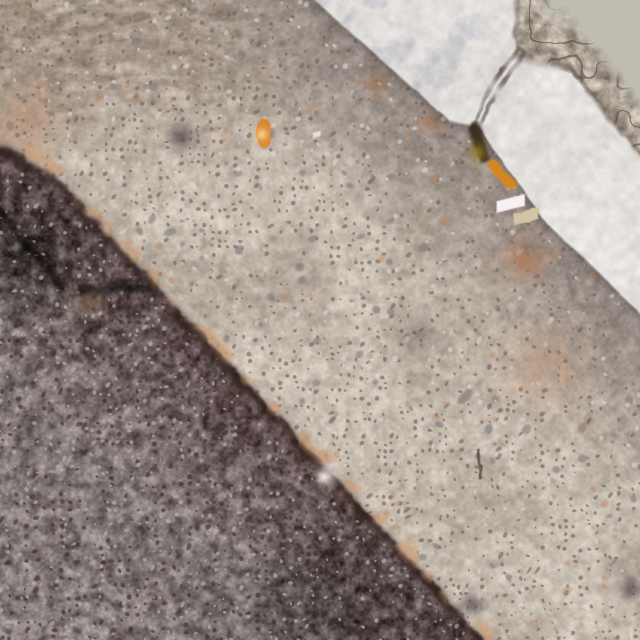
Write a three.js fragment shader that draws this texture.

```glsl
varying vec2 vUv;
vec3 col;

float hash(vec2 p) {
  vec3 q = fract(p.xyx * .1031);
  q += dot(q, q.yzx + 33.33);
  return fract((q.x + q.y) * q.z);
}

float noise(vec2 p) {
  vec2 i = floor(p), f = fract(p);
  f = f * f * (3. - 2. * f);
  return mix(mix(hash(i), hash(i + vec2(1, 0)), f.x),
             mix(hash(i + vec2(0, 1)), hash(i + 1.), f.x), f.y);
}

float fbm(vec2 p) {
  float sum = 0., weight = .53;
  for (int i = 0; i < 4; i++) {
    sum += weight * noise(p);
    p = mat2(1.6, 1.2, -1.2, 1.6) * p + 17.3;
    weight *= .5;
  }
  return sum;
}

// One jittered grain in some of the cells of a grid
float grains(vec2 p, float scale, float density) {
  p = p * scale + .7 * noise(p * scale * .6);
  vec2 cell = floor(p), centre = .3 + .4 * vec2(hash(cell + 3.), hash(cell + 8.));
  float radius = mix(.13, .3, hash(cell + 21.));
  return smoothstep(radius + .12, radius - .12, length(fract(p) - centre)) * step(hash(cell + 40.), density);
}

float blob(vec2 p, float x, float y, float radius) {
  vec2 q = (p - vec2(x, y)) / radius;
  return exp(-dot(q, q));
}

float segment(vec2 p, float ax, float ay, float bx, float by) {
  vec2 a = vec2(ax, ay), d = vec2(bx, by) - a;
  return length(p - a - d * clamp(dot(p - a, d) / dot(d, d), 0., 1.));
}

float slab(vec2 p, float x, float y, float w, float h) {
  p -= vec2(x, y);
  vec2 q = abs(p - vec2(0, .25 * p.x)) - vec2(w, h);
  return smoothstep(.002, -.002, max(q.x, q.y));
}

void paint(float r, float g, float b, float amount) {
  col = mix(col, vec3(r, g, b), clamp(amount, 0., 1.));
}

void main() {
  vec2 p = vUv;
  vec2 rough = p + .012 * (vec2(fbm(p * 38.), fbm(p * 38. + 50.)) - .5);
  float cloud = fbm(p * 9.), fine = fbm(p * 75.) - .5, grit = noise(p * 210.) - .5;
  float edge = .68 * (rough.y - min(.817 - 1.077 * rough.x, .772 - .55 * rough.x));
  vec2 k = mix(p, rough, .4);
  float kerb = .7 * (k.y - min(max(1.436 - .89 * k.x, .951 - .2 * k.x),
                               max(1.879 - 1.44 * k.x, 1.484 - .974 * k.x)));

  // Concrete gutter, darker by the kerb and streaked at upper left
  col = mix(vec3(.72, .675, .625), vec3(.79, .75, .7), smoothstep(.3, .7, cloud));
  float shade = smoothstep(-.23, -.01, kerb + .07 * (cloud - .5));
  paint(.57, .525, .5, .85 * shade);
  float corner = smoothstep(.72, .95, p.y + .15 * (cloud - .5)) * smoothstep(.58, .25, p.x);
  paint(.61, .55, .5, .8 * corner);
  col += .25 * corner * (fbm(p * vec2(32, 110) + cloud * 4.) - .5) + .23 * fine + .06 * grit;
  paint(.45, .39, .36, .65 * grains(p, 85., .16 + .2 * smoothstep(.35, .6, cloud) * (1. - shade)));
  paint(.49, .47, .48, .6 * grains(p + .3, 43., .09));
  paint(.86, .84, .81, .65 * grains(p + .7, 72., .1));
  paint(.73, .53, .37, .45 * grains(p + .5, 52., .08));

  // Rust, stains and a short crack
  float rust = blob(p, .82, .595, .032) + blob(p, .677, .81, .015)
    + blob(p, .59, .87, .016) + .5 * blob(p, .85, .43, .06) + .6 * blob(p, .04, .81, .055);
  paint(.67, .43, .28, rust * (fine + .5));
  float stain = blob(rough, .284, .787, .019) + blob(rough, .983, .08, .017)
    + blob(rough, .738, .056, .016) + .5 * blob(rough, .657, .48, .024);
  paint(.36, .32, .33, .75 * stain);
  paint(.36, .3, .27, .8 * smoothstep(.004, .001, segment(rough, .75, .295, .752, .255)));

  // Asphalt, darkest along its border
  vec3 concrete = col;
  col = mix(vec3(.38, .32, .315), vec3(.51, .465, .465), smoothstep(.02, .25, .1 * (cloud - .5) - edge));
  col *= 1. - .35 * blob(p, .05, .6, .09) - .3 * blob(p, .5, .04, .11);
  col += .5 * fine + .12 * grit;
  paint(.24, .18, .18, .65 * grains(p + .2, 75., .35));
  paint(.72, .69, .68, .7 * grains(p + .9, 88., .22));
  paint(.53, .38, .24, .45 * blob(p, .14, .53, .02));
  float split = min(segment(rough, 0., .67, .1, .55), segment(rough, .13, .548, .24, .55));
  col *= 1. - .55 * smoothstep(.014, .001, split);
  col = mix(concrete, col, smoothstep(.004, -.004, edge));
  paint(.19, .13, .12, exp(-pow(abs(edge + .006) / .009, 2.)) * (.45 + .5 * noise(p * 30.)));
  float litter = smoothstep(.02, 0., abs(edge - .008)) * smoothstep(.5, .75, noise(p * 42. + 9.));
  paint(.79, .62, .48, .8 * litter);

  // Kerb blocks and the broken paving behind them
  vec3 ground = col * (1. - .3 * exp(-abs(kerb) * 130.));
  float back = min(rough.x - .805, .6 * (rough.y - min(1.074 - .2 * rough.x, 2.055 - 1.3 * rough.x)));
  float rubble = smoothstep(.06, .035, back);
  col = mix(vec3(.75, .74, .7), vec3(.67, .63, .58) + .6 * fine, rubble);
  paint(.36, .3, .27, .65 * rubble * smoothstep(.07, .01, abs(noise(rough * 38.) - .5)));
  vec3 stone = vec3(.885, .875, .86) + .13 * fine + .08 * (cloud - .5);
  stone -= vec3(.08, .08, .05) * smoothstep(.5, .7, fbm(p * 24.)) * smoothstep(.8, .72, p.x);
  col = mix(stone, col, smoothstep(-.003, .003, back));
  paint(.36, .29, .26, .75 * smoothstep(.007, .001, abs(back)) * noise(p * 45.));
  float joint = min(segment(rough, .745, .805, .78, .87), segment(rough, .78, .87, .812, .915));
  paint(.28, .22, .2, .85 * smoothstep(.006, .001, abs(joint - .006)) * noise(p * 55.));
  col = mix(ground, col, smoothstep(-.003, .003, kerb));

  // Moss, leaf scraps and debris
  paint(.2, .15, .09, .9 * smoothstep(.015, .004, segment(rough, .74, .8, .758, .755)));
  paint(.56, .46, .12, .8 * blob(rough, .747, .762, .014));
  paint(.83, .53, .12, smoothstep(.012, .005, segment(rough, .772, .741, .797, .713)));
  paint(.96, .94, .95, slab(p, .798, .682, .022, .009));
  paint(.83, .77, .64, slab(rough, .823, .663, .018, .009));
  paint(.86, .53, .2, smoothstep(1.1, .9, length((rough - vec2(.413, .791)) / vec2(.014, .025))));
  paint(.96, .78, .52, blob(p, .409, .79, .009));
  paint(.9, .87, .85, slab(p, .495, .79, .006, .004) + blob(rough, .508, .255, .014));
  gl_FragColor = vec4(clamp(col, 0., 1.), 1);
}
```
